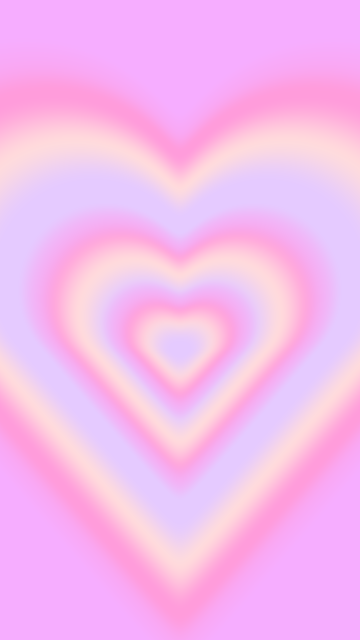
Give the GLSL for this background, as a Shadertoy shader.

```glsl
// Nested pastel hearts glowing outward from one centre on an orchid ground.
// A scale field tells how large a heart must be to reach each point;
// soft steps along that field lay the colour bands from outside inward.

// Palette
const vec3 ORCHID   = vec3(0.965, 0.680, 1.000);
const vec3 PINK     = vec3(1.000, 0.610, 0.860);
const vec3 CREAM    = vec3(1.000, 0.862, 0.862);
const vec3 LAVENDER = vec3(0.898, 0.792, 1.000);

// Layout, in canvas widths (centre height is a fraction of the canvas)
const float CENTRE_HEIGHT = 0.447;
const float AXIS_ROUNDING = 0.024;   // softens the notch and the tip
const float BLUR_BASE     = 0.034;
const float BLUR_GROWTH   = 0.058;   // larger hearts have wider glows

// Unit heart: tip at (0,-1), one round lobe on each side
const vec2  LOBE_CENTRE = vec2(0.48, 0.41);
const float LOBE_RADIUS = 0.56;

// Band edges, measured from heart centre to tip
const int BANDS = 9;
const float BAND_SIZE[BANDS] = float[BANDS](
    0.833, 0.671, 0.556, 0.382, 0.312, 0.231, 0.174, 0.116, 0.069);

// Scale of the heart whose outline passes through p
float heartScale(vec2 p) {
    p.x = sqrt(p.x * p.x + AXIS_ROUNDING * AXIS_ROUNDING);

    // Straight flank from the tip, tangent to the lobe
    vec2 tipToLobe = LOBE_CENTRE + vec2(0.0, 1.0);
    float angle = atan(tipToLobe.x, tipToLobe.y)
                + asin(LOBE_RADIUS / length(tipToLobe));
    vec2 normal = vec2(cos(angle), -sin(angle));
    vec2 tangentPoint = LOBE_CENTRE + LOBE_RADIUS * normal;
    if (p.y * tangentPoint.x < p.x * tangentPoint.y)
        return dot(p, normal) / sin(angle);

    // Round lobe: nearest root of |p - s * centre| = s * radius
    float a = dot(LOBE_CENTRE, LOBE_CENTRE) - LOBE_RADIUS * LOBE_RADIUS;
    float b = dot(p, LOBE_CENTRE);
    return dot(p, p) / (b + sqrt(max(b * b - a * dot(p, p), 0.0)));
}

vec3 bandColour(int i) {
    int k = i % 3;
    return k == 0 ? PINK : (k == 1 ? CREAM : LAVENDER);
}

void mainImage(out vec4 fragColor, in vec2 fragCoord) {
    vec2 centre = iResolution.xy * vec2(0.5, CENTRE_HEIGHT);
    float scale = heartScale((fragCoord - centre) / iResolution.x);

    // Paint from the largest heart to the smallest
    vec3 colour = ORCHID;
    for (int i = 0; i < BANDS; i++) {
        float size = BAND_SIZE[i];
        float blur = BLUR_BASE + BLUR_GROWTH * size;
        float inside = 1.0 - smoothstep(size - blur, size + blur, scale);
        colour = mix(colour, bandColour(i), inside);

        // Orchid tint where lavender melts into pink
        if (i % 3 == 0)
            colour = mix(colour, ORCHID, 1.6 * inside * (1.0 - inside));
    }
    fragColor = vec4(colour, 1.0);
}
```
